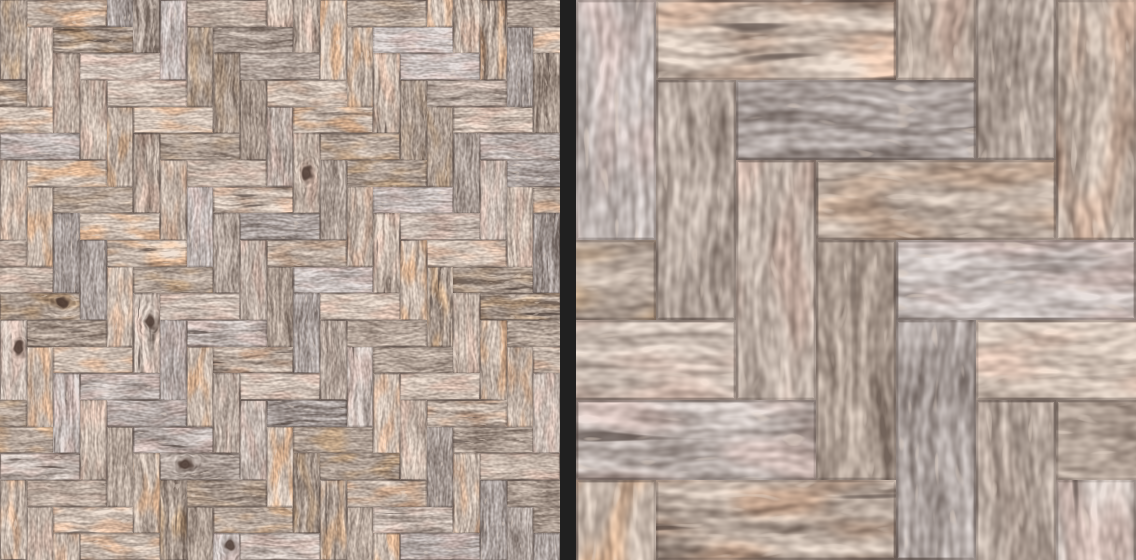
Left, the full canvas; right, a detail of the centre.
This texture is drawn by a WebGL 1 fragment shader. Its source:

```glsl
precision highp float;
// Herringbone floor of weathered, pale grey-brown wood planks, three by one cells each.
uniform vec2 u_resolution;

const float CELLS = 21.0;        // plank widths across the canvas
const float PLANK_LENGTH = 3.0;  // in plank widths
const vec3 SHADOW = vec3(0.54, 0.48, 0.44);
const vec3 PALE = vec3(0.89, 0.83, 0.78);
const vec3 CRACK = vec3(0.30, 0.25, 0.23);
const vec3 KNOT = vec3(0.29, 0.22, 0.19);
const vec3 WARM = vec3(1.04, 0.97, 0.86);
const vec3 COOL = vec3(0.96, 0.99, 1.04);
const vec3 ROSY = vec3(1.03, 0.98, 0.97);

float hash(vec2 p) {
  return fract(sin(dot(p, vec2(127.1, 311.7))) * 43758.545);
}

float cornerSlope(vec2 corner, vec2 offset) {
  float angle = 6.28318 * hash(corner);
  return dot(vec2(cos(angle), sin(angle)), offset);
}

// Gradient noise, roughly -0.7 to 0.7
float noise(vec2 p) {
  vec2 i = floor(p), f = fract(p);
  vec2 u = f * f * f * (f * (f * 6.0 - 15.0) + 10.0);
  vec2 e = vec2(1.0, 0.0);
  float low = mix(cornerSlope(i, f), cornerSlope(i + e, f - e), u.x);
  float high = mix(cornerSlope(i + e.yx, f - e.yx), cornerSlope(i + 1.0, f - 1.0), u.x);
  return mix(low, high, u.y);
}

// xy: position along and across the plank, zw: its first cell
vec4 herringbone(vec2 p) {
  vec2 cell = floor(p);
  float phase = floor(mod(cell.x - cell.y + 0.5, 6.0));
  bool lying = phase > 0.5 && phase < 3.5;
  float back = lying ? phase - 1.0 : mod(6.0 - phase, 6.0);
  vec2 start = cell - back * (lying ? vec2(1.0, 0.0) : vec2(0.0, 1.0));
  vec2 local = p - start;
  return vec4(lying ? local : local.yx, start);
}

// Distance to the nearest plank edge
float edgeDistance(vec2 g) {
  vec2 d = min(g, vec2(PLANK_LENGTH, 1.0) - g);
  return min(d.x, d.y);
}

// Layered fibres, from broad bands down to short pores
float grain(vec2 g, float figure) {
  float bend = 0.22 * noise(g * vec2(0.7, 0.9));
  vec2 w = g + vec2(0.0, bend);
  float bands = noise(w * vec2(0.35, 5.5));
  float fibres = noise(w * vec2(1.3, 11.0) + 31.0);
  float pores = noise(g * vec2(5.5, 12.0) + 57.0);
  float clouds = noise(g * vec2(0.9, 1.4) + 83.0);
  return mix(0.35, 0.9, figure) * bands + 0.5 * fibres + 0.45 * pores + 0.35 * clouds;
}

vec3 plankColor(vec2 g, vec2 id) {
  float seed = hash(id + 0.3);
  float tint = hash(id + 5.7);
  float figure = smoothstep(0.55, 0.95, hash(id + 9.1));
  vec2 shift = vec2(seed, tint) * 70.0;

  // Fibres spread around an occasional knot
  float knotted = step(0.935, hash(id + 17.3));
  vec2 center = vec2(0.4 + 2.2 * tint, 0.3 + 0.4 * seed);
  vec2 off = g - center;
  float r = length(off * vec2(0.75, 1.0)) + 0.12 * noise(off * 4.0 + shift);
  float halo = knotted * exp(-5.0 * r * r);
  vec2 flow = g + shift - vec2(0.0, 0.7 * off.y * halo);

  float tone = 0.58 + 0.5 * (seed - 0.5) - 0.12 * figure;
  tone += grain(flow, figure) + 0.22 * halo * sin(38.0 * r);
  vec3 color = mix(SHADOW, PALE, clamp(tone, -0.25, 1.15));

  // Warm, cool and rosy stains
  float stain = smoothstep(-0.15, 0.4, noise(flow * vec2(0.8, 2.2) + 11.0));
  color *= mix(vec3(1.0), WARM, stain * smoothstep(0.5, 0.9, tint));
  color *= mix(vec3(1.0), COOL, smoothstep(0.4, 0.1, tint));
  color *= mix(vec3(1.0), ROSY, stain * smoothstep(0.25, 0.5, seed));

  // Dark splits and worn pale flecks
  float split = smoothstep(0.36, 0.52, noise(flow * vec2(0.55, 5.0) + 23.0));
  color = mix(color, CRACK, split * (0.2 + 0.45 * figure));
  float fleck = smoothstep(0.32, 0.5, noise(flow * vec2(2.2, 8.0) + 41.0));
  color = mix(color, PALE, 0.45 * fleck);

  float core = knotted * (1.0 - smoothstep(0.1, 0.3, r));
  return mix(color, KNOT, 0.85 * core);
}

void main() {
  vec2 uv = gl_FragCoord.xy / u_resolution;
  vec2 p = vec2(uv.x, 1.0 - uv.y) * CELLS;
  float pixel = CELLS / min(u_resolution.x, u_resolution.y);
  vec4 plank = herringbone(p);
  vec3 color = plankColor(plank.xy, plank.zw);

  // Thin seams of uneven depth
  float seam = 1.0 - smoothstep(0.015, 0.03 + pixel, edgeDistance(plank.xy));
  float depth = clamp(0.38 + 0.6 * noise(p * 0.9 + 7.0), 0.1, 0.7);
  gl_FragColor = vec4(mix(color, CRACK, seam * depth), 1.0);
}
```
